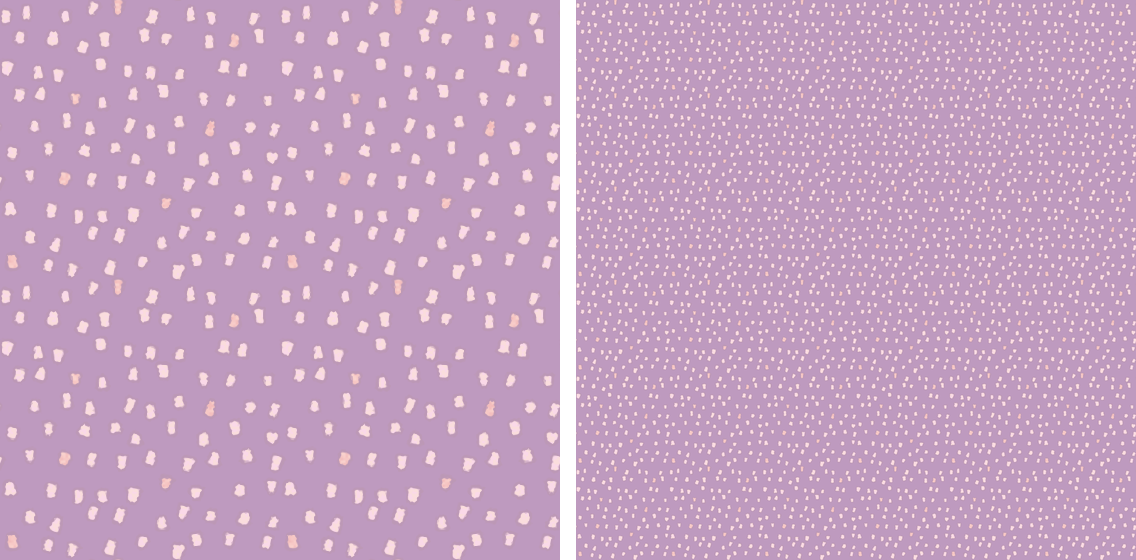
Left: one tile. Right: repeated 3 by 3.
Write a Shadertoy shader that draws this pattern.

```glsl
// Small pale brush dabs scattered over a flat mauve ground, a few tinted coral.
// A staggered, jittered grid places the dabs; each is a rounded box with a
// taper, a slight lean and a noisy rim. Cell ids wrap, so the canvas tiles.

const vec2 GRID = vec2(18.0, 20.0);    // dabs across the canvas
const vec2 REPEAT = vec2(9.0, 10.0);   // cells before the layout repeats

vec2 hash2(vec2 p) {
    vec3 h = fract(vec3(p.xyx) * vec3(0.1031, 0.1030, 0.0973));
    h += dot(h, h.yzx + 33.33);
    return fract((h.xx + h.yz) * h.zy);
}

float noise(vec2 p) {
    vec2 i = floor(p), f = fract(p);
    f = f * f * (3.0 - 2.0 * f);
    return mix(mix(hash2(i).x, hash2(i + vec2(1, 0)).x, f.x),
               mix(hash2(i + vec2(0, 1)).x, hash2(i + vec2(1, 1)).x, f.x), f.y);
}

// Signed distance to one dab; q is in thousandths of the canvas.
float dabDistance(vec2 q, vec2 id) {
    vec2 size = mix(vec2(5.8, 8.6), vec2(8.6, 12.8), hash2(id + 17.0));
    vec2 shape = hash2(id + 41.0);
    float lean = mix(-0.18, 0.4, shape.x);
    float c = cos(lean), s = sin(lean);
    q = vec2(q.x * c - q.y * s, q.x * s + q.y * c);
    q.x *= 1.0 + 0.5 * (shape.y - 0.5) * clamp(q.y / size.y, -1.0, 1.0);
    float corner = 0.65 * size.x;
    vec2 e = abs(q) - size + corner;
    float box = length(max(e, 0.0)) + min(max(e.x, e.y), 0.0) - corner;
    return box + 3.6 * (noise(q * 0.24 + id * 7.0 + 200.0) - 0.5);
}

void mainImage(out vec4 fragColor, in vec2 fragCoord) {
    vec2 p = fragCoord / iResolution.xy * GRID;

    // Nearest dab among the surrounding cells
    float dist = 100.0, coral = 0.0;
    vec2 grainPos = vec2(0.0);
    for (int y = -1; y <= 1; y++) {
        float row = floor(p.y) + float(y);
        float shift = 0.5 * mod(row, 2.0);
        for (int x = -1; x <= 1; x++) {
            vec2 cell = vec2(floor(p.x - shift) + float(x), row);
            vec2 id = mod(cell, REPEAT);
            vec2 centre = cell + vec2(0.5 + shift, 0.5) + 0.5 * (hash2(id + 3.0) - 0.5);
            vec2 q = (p - centre) / GRID * 1000.0;
            float d = dabDistance(q, id);
            if (d < dist) {
                dist = d;
                coral = 1.0 - step(0.5, mod(id.x + 4.0 * id.y, 13.0));
                grainPos = q * 0.22 + id * 11.0 + 300.0;
            }
        }
    }

    // Mauve ground with a faint warmer halo around each dab
    float grain = noise(grainPos);
    float halo = 1.0 - smoothstep(3.5, 6.5, dist + 2.0 * (grain - 0.5));
    vec3 col = mix(vec3(0.745, 0.602, 0.748), vec3(0.738, 0.598, 0.712), halo);

    // Mottled paint
    vec3 paint = mix(vec3(0.98, 0.865, 0.865), vec3(0.98, 0.85, 0.91),
                     smoothstep(0.45, 0.65, grain));
    vec3 coralPaint = mix(vec3(0.95, 0.73, 0.73), vec3(0.98, 0.83, 0.81), grain);
    paint = mix(paint, coralPaint, coral);

    float soft = max(1.7, 700.0 / iResolution.y);
    col = mix(col, paint, 1.0 - smoothstep(-soft, soft, dist));
    fragColor = vec4(col, 1.0);
}
```
